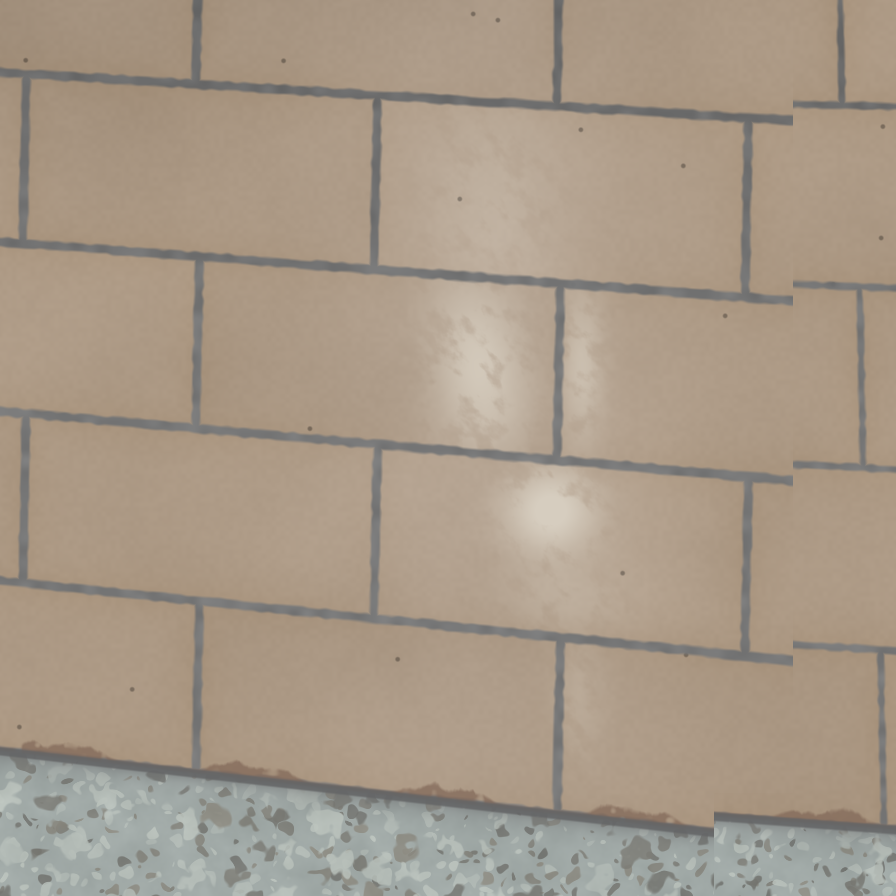
A WebGL 2 fragment shader for this texture:

```glsl
#version 300 es
precision highp float;
uniform vec2 u_resolution;
out vec4 fragColor;

// Layout, with y measured downwards from the top edge
const float FIRST_JOINT = 0.0807, ROW_HEIGHT = 0.1892;
const float SLOPE = 0.061, SLOPE_GROWTH = 0.0133;
const float COL_START = 0.0273, COL_WIDTH = 0.3809, COL_GROWTH = 0.01107;
const float WALL_SEAM = 0.8854, FLOOR_SEAM = 0.797, SEAM_DROP = 0.0182;
const float GROUT_HALF = 0.0049, FLOOR_ROW = 4.0, CHIP_SCALE = 34.0;

const vec3 TILE = vec3(0.675, 0.600, 0.520);
const vec3 TILE_EDGE = vec3(0.645, 0.560, 0.465);
const vec3 TILE_PALE = vec3(0.715, 0.650, 0.585);
const vec3 SHINE = vec3(0.840, 0.805, 0.750);
const vec3 GROUT = vec3(0.460, 0.465, 0.470);
const vec3 STAIN = vec3(0.500, 0.400, 0.340);
const vec3 FLOOR_BASE = vec3(0.630, 0.665, 0.655);
const vec3 CHIP_DARK = vec3(0.440, 0.445, 0.430);
const vec3 CHIP_LIGHT = vec3(0.740, 0.770, 0.745);

float hash(vec2 p) {
  vec3 q = fract(p.xyx * 0.1031);
  q += dot(q, q.yzx + 33.33);
  return fract((q.x + q.y) * q.z);
}

float noise(vec2 p) {
  vec2 i = floor(p), f = fract(p);
  f = f * f * (3.0 - 2.0 * f);
  return mix(mix(hash(i), hash(i + vec2(1, 0)), f.x),
             mix(hash(i + vec2(0, 1)), hash(i + vec2(1, 1)), f.x), f.y);
}

float fbm(vec2 p) {
  float sum = 0.0, amp = 0.5;
  for (int i = 0; i < 4; i++) {
    sum += amp * noise(p);
    p = mat2(1.6, 1.2, -1.2, 1.6) * p + 7.3;
    amp *= 0.5;
  }
  return sum / 0.9375;
}

float glow(vec2 p, vec2 centre, vec2 size) {
  vec2 q = (p - centre) / size;
  return exp(-dot(q, q));
}

// Stone chips of mixed size and shade, one per cell
vec3 terrazzo(vec2 p, float scale, vec3 base, float density) {
  vec2 g = p * scale + 0.7 * vec2(noise(p * 90.0), noise(p * 90.0 + 31.0));
  vec2 cell = floor(g);
  vec3 col = base;
  for (int y = -1; y <= 1; y++)
    for (int x = -1; x <= 1; x++) {
      vec2 id = cell + vec2(x, y);
      float shade = hash(id + 51.0);
      vec2 d = g - id - 0.2 - 0.6 * vec2(hash(id), hash(id + 17.0));
      d.x += d.y * (hash(id + 5.0) - 0.5);
      float radius = mix(0.16, 0.55, hash(id + 29.0)) * step(hash(id + 73.0), density);
      float inside = 1.0 - smoothstep(radius - 0.12, radius + 0.03, length(d));
      vec3 chip = shade < 0.5 ? mix(CHIP_DARK, vec3(0.56, 0.55, 0.51), shade * 2.0)
                              : mix(FLOOR_BASE, CHIP_LIGHT, shade);
      col = mix(col, chip, inside * 0.85);
    }
  return col;
}

void main() {
  vec2 p = gl_FragCoord.xy / u_resolution;
  p.y = 1.0 - p.y;
  float soft = 0.0013 + 0.7 / u_resolution.y;

  // Everything right of the seam is displaced
  float seam = p.y > 0.885 ? FLOOR_SEAM : WALL_SEAM;
  float shifted = step(seam, p.x);
  vec2 q = p;
  q.y += shifted * (SEAM_DROP + 0.04 * (p.x - seam));

  // Sloping rows and gradually widening columns
  float v = (q.y - FIRST_JOINT - SLOPE * q.x) / (ROW_HEIGHT + SLOPE_GROWTH * q.x);
  float row = floor(v);
  q.x += shifted * (0.099 - 0.0117 * row);
  q.x += 0.004 * (fract(v) - 0.5) * (1.0 - 2.0 * shifted);
  float u = (sqrt(COL_WIDTH * COL_WIDTH + 4.0 * COL_GROWTH * (q.x - COL_START)) - COL_WIDTH)
            / (2.0 * COL_GROWTH);
  float across = u + 0.5 * mod(row, 2.0);
  float toSide = abs(fract(across + 0.5) - 0.5) * (COL_WIDTH + 2.0 * COL_GROWTH * u);
  float toRow = abs(fract(v + 0.5) - 0.5) * ROW_HEIGHT;
  float toJoint = min(toSide, toRow);

  // Tile body
  float mottle = fbm(p * 7.0);
  vec3 col = mix(TILE, TILE_EDGE, 0.7 * exp(-toJoint / 0.022));
  col = mix(col, TILE_PALE, 0.75 * glow(p, vec2(0.55, 0.42), vec2(0.19, 0.55)) * (0.6 + 0.6 * mottle));
  col += (mottle - 0.5) * 0.035 + (hash(vec2(floor(across), row)) - 0.5) * 0.015;
  col += (noise(p * 190.0) - 0.5) * 0.014;
  col *= mix(0.955, 1.0, smoothstep(0.0, 0.3, p.y + 0.3 * p.x));

  // Rippled reflections, each kept to its own row of tiles
  float broken = fbm(mat2(0.8, 0.5, -0.6, 0.9) * p * vec2(75.0, 48.0));
  float shine = 0.0;
  if (row == 0.0) shine = 0.28 * glow(p, vec2(0.55, 0.23), vec2(0.075, 0.13));
  if (row == 1.0) {
    shine = 0.80 * glow(p, vec2(0.535 + 0.10 * (p.y - 0.41), 0.41), vec2(0.052, 0.10)) * step(p.x, 0.626);
    shine += 0.60 * glow(p, vec2(0.650, 0.41), vec2(0.024, 0.085)) * step(0.626, p.x);
  }
  if (row == 2.0) shine = glow(p, vec2(0.615, 0.57), vec2(0.052, 0.050))
                        + 0.28 * glow(p, vec2(0.63, 0.67), vec2(0.07, 0.04));
  if (row == 3.0) shine = 0.24 * glow(p, vec2(0.645, 0.78), vec2(0.030, 0.08));
  shine *= 0.45 + 0.65 * smoothstep(0.28, 0.62, broken + 0.18 * shine);
  col = mix(col, SHINE, clamp(shine, 0.0, 1.0));

  // Sparse dark specks
  vec2 speckCell = floor(p * 24.0);
  vec2 speck = fract(p * 24.0) - 0.3 - 0.4 * vec2(hash(speckCell), hash(speckCell + 9.0));
  col *= 1.0 - 0.3 * step(0.95, hash(speckCell + 41.0)) * (1.0 - smoothstep(0.03, 0.09, length(speck)));

  // Grout with slightly ragged edges
  float ragged = (noise(p * 110.0) - 0.5) * 0.0022;
  float grout = 1.0 - smoothstep(-soft, soft, toJoint - GROUT_HALF + ragged + 0.0012 * shifted);
  vec3 groutCol = GROUT * (0.88 + 0.12 * smoothstep(0.0, 0.5, p.y)) + (noise(p * 70.0) - 0.5) * 0.07;
  col = mix(col, groutCol, grout * 0.95);

  // Brown residue along the foot of the wall
  float above = (FLOOR_ROW - v) * ROW_HEIGHT;
  float patches = smoothstep(-0.3, 0.7, cos((p.x - 0.07) * 29.5));
  float reach = 0.004 + 0.019 * patches * fbm(p * vec2(60.0, 25.0));
  float stain = (1.0 - smoothstep(reach - 0.003, reach + 0.002, above)) * smoothstep(0.2, 0.55, noise(p * 95.0) + 0.2);
  col = mix(col, STAIN, 0.7 * stain);

  // Speckled floor, shaded where it meets the wall
  vec3 ground = terrazzo(q + 3.0, CHIP_SCALE * 2.1, FLOOR_BASE, 0.55);
  ground = terrazzo(q, CHIP_SCALE, ground, 0.55);
  ground += (fbm(p * 40.0) - 0.5) * 0.07;
  ground = mix(ground, GROUT * 0.92, 0.8 * exp(-max(-above, 0.0) / 0.010));
  col = mix(col, ground, smoothstep(-soft, soft, -above));
  col = mix(col, GROUT * 0.85, 0.85 * (1.0 - smoothstep(0.003, 0.006, abs(above + 0.001))));

  fragColor = vec4(clamp(col, 0.0, 1.0), 1.0);
}
```
